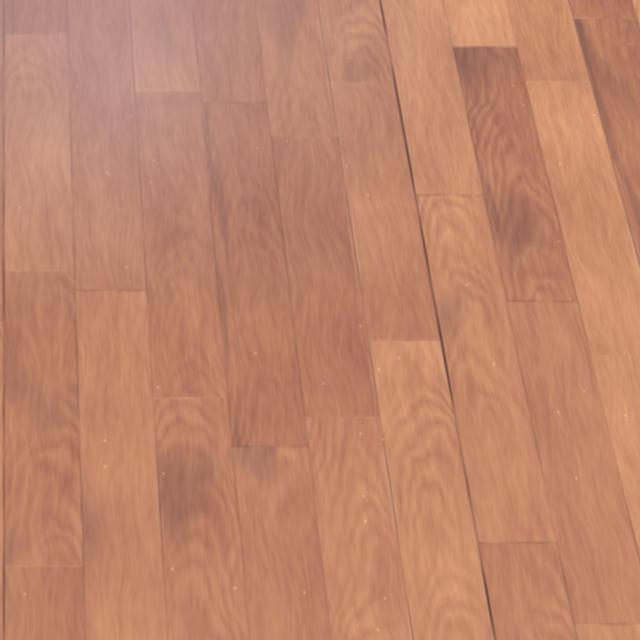
Reproduce this texture procedurally as a Shadertoy shader.

```glsl
#define WIDTH_NEAR 0.128
#define WIDTH_FAR 0.098
#define SOFTNESS 0.0030
#define FIGURE 0.17
#define GRAIN 0.56
#define TONE_SPREAD 0.74
#define DARK_WOOD vec3(0.680, 0.450, 0.362)
#define LIGHT_WOOD vec3(0.832, 0.592, 0.450)
#define STAIN vec3(0.50, 0.36, 0.33)
#define SAPWOOD vec3(0.88, 0.69, 0.56)
#define HAZE vec3(0.71, 0.59, 0.61)
#define GAP vec3(0.36, 0.24, 0.22)

float hash(vec2 p) {
    p = fract(p * vec2(0.1031, 0.1137));
    p += dot(p, p.yx + 33.33);
    return fract((p.x + p.y) * p.x * 91.7);
}

vec2 gradient(vec2 cell) {
    float angle = 6.2832 * hash(cell + 217.0);
    return vec2(cos(angle), sin(angle));
}

float noise(vec2 p) {
    vec2 i = floor(p), f = fract(p);
    vec2 s = f * f * f * (f * (f * 6.0 - 15.0) + 10.0);
    vec2 e = vec2(0.0, 1.0);
    float low = mix(dot(gradient(i), f), dot(gradient(i + e.yx), f - e.yx), s.x);
    float high = mix(dot(gradient(i + e), f - e), dot(gradient(i + e.yy), f - e.yy), s.x);
    return mix(low, high, s.y);
}

float line(float distance, float width) {
    return 1.0 - smoothstep(0.3 * width, width, distance);
}

// Grain in plank widths: straight streaks plus nested arches on some planks
float woodGrain(vec2 p, vec2 local, float seed) {
    vec2 q = p + seed * 37.0;
    float bend = noise(q * vec2(1.6, 0.9));
    float streaks = 0.50 * noise(vec2(q.x * 7.0 + bend * 1.5, q.y * 0.8))
                  + 0.50 * noise(vec2(q.x * 17.0 + bend * 3.0, q.y * 2.2))
                  + 0.42 * noise(vec2(q.x * 30.0 + bend * 4.0, q.y * 5.0));
    float x = local.x - 0.5 + 0.3 * (fract(seed * 13.0) - 0.5);
    float arch = local.y * 2.1 + 9.0 * x * x + 1.8 * bend + 0.45 * noise(q * vec2(6.0, 3.0));
    float rings = sin(6.2832 * arch);
    rings = rings * abs(rings) + 0.3 * rings;
    float figured = smoothstep(0.35, 0.6, fract(seed * 7.0))
                  * smoothstep(-0.15, 0.3, noise(q * vec2(0.7, 0.4) + 9.0));
    return GRAIN * streaks + FIGURE * figured * rings;
}

vec3 woodFloor(vec2 uv) {
    // Perspective: plank widths shrink towards the top
    float width = mix(WIDTH_NEAR, WIDTH_FAR, uv.y);
    vec2 p = vec2((uv.x - 0.006) / width, uv.y / width);
    float column = floor(p.x);
    float plankLength = mix(4.2, 6.8, hash(vec2(column, 5.0)));
    float run = p.y / plankLength + hash(vec2(column * 3.0, 19.0));
    vec2 plank = vec2(column, floor(run));
    vec2 local = vec2(p.x - column, fract(run) * plankLength);
    float seed = hash(plank * 7.0 + 41.0);

    // Plank tone, broad blotches and grain
    float spread = TONE_SPREAD * mix(0.65, 1.5, uv.y);
    float tone = 0.55 + spread * (hash(plank * 5.0 + 83.0) - 0.5);
    tone += 0.38 * noise(p * vec2(1.1, 0.6) + seed * 20.0);
    tone += woodGrain(p, local, seed) * mix(0.9, 1.2, uv.y);
    vec3 color = mix(DARK_WOOD, LIGHT_WOOD, tone);

    // Occasional smoky patches and dark heartwood strips
    float patchShape = noise(p * vec2(1.5, 0.65) + seed * 51.0);
    float smoky = step(0.7, hash(plank + 131.0)) * smoothstep(0.1, 0.5, patchShape);
    float wander = 0.10 + 0.10 * noise(vec2(p.y * 0.6, seed * 9.0));
    float strip = step(0.87, hash(plank + 61.0)) * line(abs(local.x - wander), 0.14);
    strip *= smoothstep(-0.1, 0.25, noise(vec2(p.x * 6.0, p.y * 0.6) + seed));
    color = mix(color, STAIN, 0.36 * smoky + 0.4 * strip);

    // Long seams: mostly faint, a few dark, a few pale
    float seam = floor(p.x + 0.5);
    float seamDistance = abs(p.x - seam) * width;
    float seamSeed = hash(vec2(seam * 11.0, 73.0));
    float broken = smoothstep(-0.25, 0.3, noise(vec2(seam * 5.3, p.y * 0.9)));
    float openGap = max(0.24, 0.85 * smoothstep(0.72, 0.95, seamSeed));
    color = mix(color, GAP, openGap * mix(0.3, 1.0, broken) * line(seamDistance, 0.0030));
    float pale = (1.0 - smoothstep(0.1, 0.3, seamSeed)) * broken * broken;
    color = mix(color, SAPWOOD, 0.3 * pale * line(abs(seamDistance - 0.003), 0.003));

    // Butt joints between plank ends
    float jointDistance = min(local.y, plankLength - local.y) * width * width / WIDTH_NEAR;
    vec3 jointColor = mix(GAP, SAPWOOD, step(0.5, hash(vec2(column, 97.0))));
    float worn = smoothstep(-0.3, 0.3, noise(p * vec2(3.0, 1.0)));
    color = mix(color, jointColor, 0.17 * worn * line(jointDistance, 0.003));

    // Tiny scuffs
    vec2 scuffCell = floor(p * 2.5);
    vec2 scuffSpot = vec2(hash(scuffCell + 3.0), hash(scuffCell + 57.0)) * 0.7 + 0.15;
    float scuff = step(0.9, hash(scuffCell + 29.0));
    color += 0.12 * scuff * line(length(fract(p * 2.5) - scuffSpot), 0.07);

    // Cool window sheen on the far left
    float sheen = smoothstep(0.4, 1.05, uv.y) * (1.0 - smoothstep(0.15, 0.9, uv.x));
    color = mix(color, HAZE, 0.56 * sheen);
    vec2 glow = (uv - vec2(0.2, 0.85)) / vec2(0.14, 0.17);
    return color + vec3(0.03, 0.04, 0.05) * exp(-dot(glow, glow));
}

void mainImage(out vec4 fragColor, in vec2 fragCoord) {
    vec2 uv = fragCoord / iResolution.xy;
    vec3 color = vec3(0.0);
    // Soft focus from a small grid of samples
    for (int j = -1; j <= 1; j++) {
        for (int i = -1; i <= 1; i++) {
            color += woodFloor(uv + vec2(i, j) * SOFTNESS / 3.0);
        }
    }
    fragColor = vec4(color / 9.0, 1.0);
}
```
